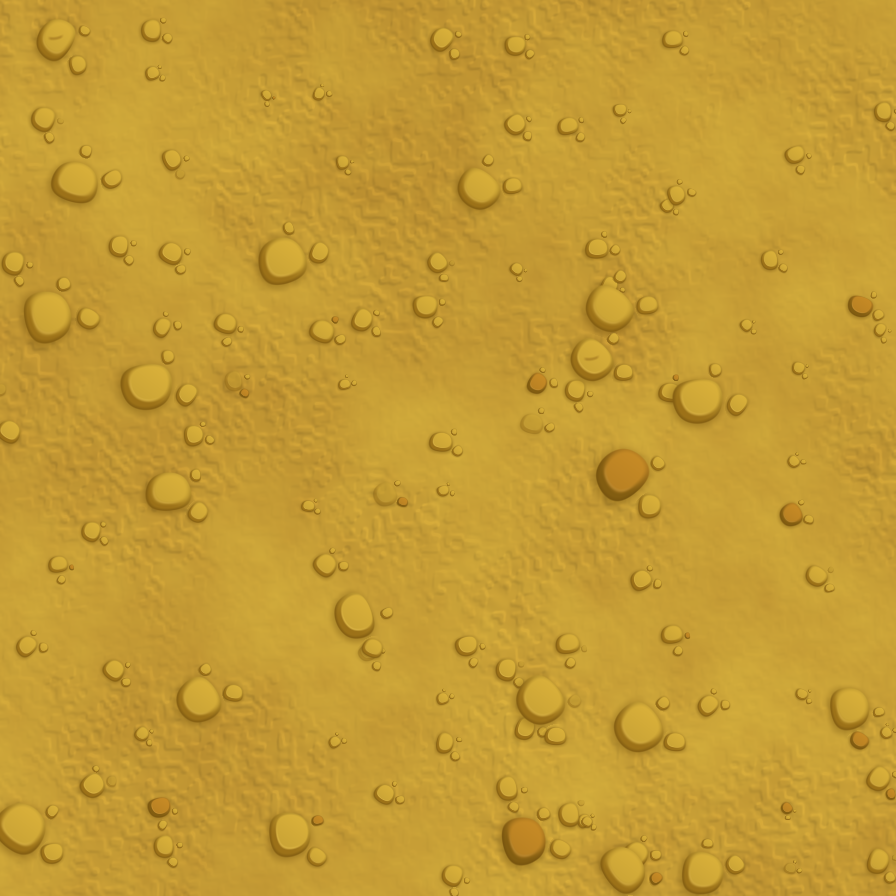
Give the GLSL for this texture, as a Shadertoy shader.

```glsl
// Golden sandy ground with embossed grain and scattered rounded pebbles.
#define GROUND_LOW  vec3(0.728, 0.552, 0.185)
#define GROUND_HIGH vec3(0.822, 0.675, 0.232)
#define FACE_COLOR  vec3(0.815, 0.660, 0.215)
#define SIDE_COLOR  vec3(0.610, 0.445, 0.095)
#define RUST_COLOR  vec3(0.745, 0.520, 0.140)
#define DARK_COLOR  vec3(0.430, 0.300, 0.045)
#define LIGHT_DIR   vec2(0.60, 0.80)
#define GRAIN_SCALE 150.0
#define GRAIN_DEPTH 0.135
#define LARGE_RADIUS 0.0275
#define MEDIUM_RADIUS 0.0130
#define SMALL_RADIUS 0.0075

float hash(vec2 p) {
    vec3 q = fract(vec3(p.xyx) * 0.1031);
    q += dot(q, q.yzx + 33.33);
    return fract((q.x + q.y) * q.z);
}

vec4 hash4(vec2 p) {
    vec4 q = fract(p.xyxy * vec4(0.1031, 0.1030, 0.0973, 0.1099));
    q += dot(q, q.wzxy + 33.33);
    return fract((q.xxyz + q.yzzw) * q.zywx);
}

float noise(vec2 p) {
    vec2 i = floor(p), f = fract(p);
    f = f * f * (3.0 - 2.0 * f);
    return mix(mix(hash(i), hash(i + vec2(1, 0)), f.x),
               mix(hash(i + vec2(0, 1)), hash(i + vec2(1, 1)), f.x), f.y);
}

float fbm(vec2 p) {
    float sum = 0.0, amp = 0.5;
    for (int i = 0; i < 3; i++) {
        sum += amp * noise(p);
        p = mat2(0.8, 0.6, -0.6, 0.8) * p * 2.3 + 17.3;
        amp *= 0.58;
    }
    return sum / 0.958;
}

// Height of the fine sand: crumbs standing on gentler lumps
float sandHeight(vec2 p) {
    float crumbs = noise(p * GRAIN_SCALE + 40.0);
    float lumps = noise(mat2(0.8, 0.6, -0.6, 0.8) * p * GRAIN_SCALE * 0.55 + 91.0);
    return 0.7 * smoothstep(0.25, 0.8, crumbs) + 0.6 * lumps;
}

vec3 ground(vec2 p) {
    float tone = 0.5 + 1.2 * (fbm(p * 6.0 + 5.0) - 0.5);
    float grainy = smoothstep(0.60, 0.40, fbm(p * 7.0 + 63.0) * 0.5 + tone * 0.5);
    vec2 offset = LIGHT_DIR * 0.0019;
    float relief = sandHeight(p - offset) - sandHeight(p + offset);
    float depth = GRAIN_DEPTH * mix(0.2, 1.0, grainy);
    tone += 0.20 * (noise(p * 55.0) - 0.5);
    vec3 color = mix(GROUND_LOW, GROUND_HIGH, clamp(tone, 0.0, 1.0));
    return color * (1.0 + depth * clamp(relief, -0.9, 0.6));
}

// Rounded, slightly lopsided outline; 1.0 on the edge
float outline(vec2 q, mat2 turn, float squash) {
    q = turn * q;
    q.y /= squash;
    vec2 a = q * q;
    float bump = 0.03 * q.y * (3.0 * a.x - a.y);
    return mix(sqrt(a.x + a.y), sqrt(sqrt(dot(a, a))), 0.3) + bump;
}

// Stone holds the offset from its centre in radii, its radius and its seed
vec3 pebble(vec3 color, vec4 stone) {
    vec2 q = stone.xy;
    float radius = stone.z, seed = stone.w;
    float aa = 1.0 / (iResolution.y * radius);
    float angle = seed * 6.283, c = cos(angle), s = sin(angle);
    mat2 turn = mat2(c, s, -s, c);
    float squash = mix(0.80, 0.98, fract(seed * 7.31));
    float edge = outline(q, turn, squash);
    float top = outline((q - LIGHT_DIR * 0.17) / 0.78, turn, squash);
    float lit = dot(q, LIGHT_DIR);
    float variety = fract(seed * 23.7);
    float strength = variety > 0.94 ? 0.45 : 1.0;
    float rust = step(variety, 0.06);

    // Contact shadow below and to the left
    float shade = 1.0 - smoothstep(0.75, 1.35, outline(q + LIGHT_DIR * 0.10, turn, squash));
    color = mix(color, DARK_COLOR, 0.42 * shade * strength);

    // Sloping sides, dark away from the light and outlined
    vec3 face = mix(FACE_COLOR, RUST_COLOR, rust);
    vec3 side = mix(SIDE_COLOR, DARK_COLOR, 0.55 * rust);
    vec3 body = mix(side, face * 0.93, smoothstep(-0.55, 1.0, lit));
    float rimShade = smoothstep(0.82, 1.0, edge) * (1.0 - smoothstep(-0.4, 1.1, lit));
    body = mix(body, DARK_COLOR, 0.5 * rimShade);

    // Flat top with a pale lower rim
    float blur = max(mix(0.07, 0.22, fract(seed * 13.1)), aa);
    float cap = 1.0 - smoothstep(1.0 - blur, 1.0 + blur, top);
    body = mix(body, face * (1.0 + 0.05 * lit), cap);
    float rim = 1.0 - smoothstep(0.0, 0.12, abs(top - 0.96));
    body += 0.05 * rim * (1.0 - smoothstep(-0.5, 0.1, lit));

    // Curved crease on some of the larger stones
    float arc = abs(q.y - 0.05 - 0.55 * q.x * q.x - 0.15 * q.x);
    float crease = (1.0 - smoothstep(0.0, 0.08 + aa, arc)) * (1.0 - smoothstep(0.2, 0.42, abs(q.x)));
    crease *= step(0.6, variety) * step(MEDIUM_RADIUS * 1.2, radius);
    body -= vec3(0.12, 0.13, 0.06) * crease;

    float mask = 1.0 - smoothstep(1.0 - aa, 1.0 + aa, edge);
    return mix(color, body, mask * strength);
}

// Keeps whichever stone lies closer, measured in its own radii
vec4 closer(vec4 best, vec2 d, float radius, float seed) {
    vec2 q = d / radius;
    return dot(q, q) < dot(best.xy, best.xy) ? vec4(q, radius, fract(seed)) : best;
}

// Jittered grid of stones, each with two smaller companions
vec3 scatter(vec3 color, vec2 p, float cells, float density, float radius) {
    vec4 best = vec4(9.0, 9.0, 1.0, 0.0);
    vec2 corner = floor(p * cells - 0.5);
    for (int k = 0; k < 4; k++) {
        vec2 id = corner + vec2(k & 1, k >> 1);
        vec4 h = hash4(id + cells * 3.7 + 11.0);
        if (h.x > density) continue;
        vec2 d = p - (id + 0.5 + 0.7 * (h.yz - 0.5)) / cells;
        float size = radius * mix(0.82, 1.08, fract(h.x * 37.0));
        float angle = mix(-1.5, 0.3, fract(h.w * 41.0));
        vec2 first = vec2(cos(angle), sin(angle));
        vec2 second = vec2(cos(angle + 1.15), sin(angle + 1.15));
        best = closer(best, d, size, h.w);
        best = closer(best, d - first * size * 1.60, size * 0.45, h.w + 0.37);
        best = closer(best, d - second * size * 1.42, size * 0.27, h.w + 0.74);
    }
    return dot(best.xy, best.xy) < 4.0 ? pebble(color, best) : color;
}

void mainImage(out vec4 fragColor, in vec2 fragCoord) {
    vec2 p = fragCoord / iResolution.y;
    vec3 color = ground(p);
    color = scatter(color, p, 15.0, 0.08, SMALL_RADIUS);
    color = scatter(color, p, 13.0, 0.34, MEDIUM_RADIUS);
    color = scatter(color, p, 8.0, 0.36, LARGE_RADIUS);
    fragColor = vec4(clamp(color, 0.0, 1.0), 1.0);
}
```
